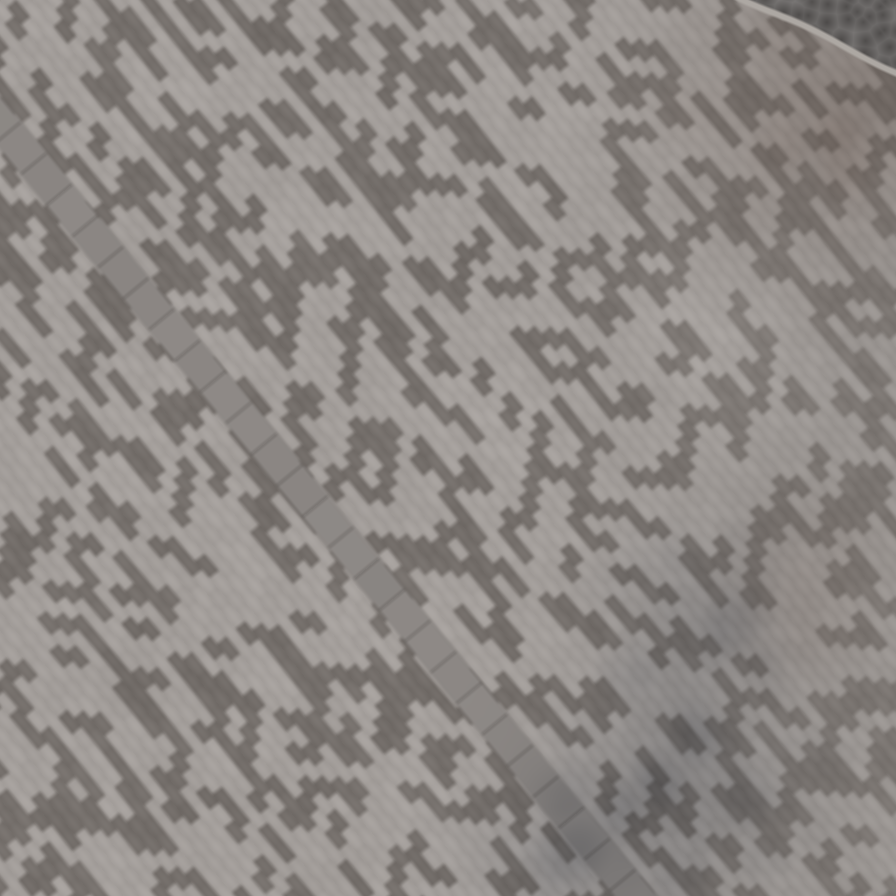
Give the GLSL for this texture, as a three.js fragment shader.

```glsl
// Aerial view of diagonal brick paving: a running bond with chains of dark bricks,
// crossed by a strip of square slabs, with soft stains and a kerbed rubble corner.
// Soft-edged cells are summed over a small neighbourhood; grime is cellular noise.

varying vec2 vUv;

const vec2 ALONG = vec2(0.635, -0.7725);   // direction of the brick rows
const vec2 ACROSS = vec2(0.7725, 0.635);
const vec2 BRICK = vec2(0.025, 0.0135);    // length and width
const float SOFTNESS = 0.0036;             // half width of blurred edges
const float SEED_SHARE = 0.215;            // bricks that start a dark chain

const vec3 LIGHT_BRICK = vec3(0.640, 0.620, 0.606);
const vec3 DARK_BRICK = vec3(0.452, 0.430, 0.414);
const vec3 SLAB = vec3(0.548, 0.530, 0.518);
const vec3 KERB = vec3(0.68, 0.66, 0.64);
const vec3 RUBBLE = vec3(0.41, 0.40, 0.395);
const vec3 BROWN_TINT = vec3(0.86, 0.82, 0.80);
const vec3 BLUE_TINT = vec3(0.76, 0.775, 0.80);

const float STRIP_POS = 0.548;
const float STRIP_HALF = 0.0185;
const float SLAB_PITCH = 0.0450;
const vec2 KERB_NORMAL = vec2(0.432, 0.902);
const float KERB_POS = 1.262;

float hash(vec2 p) {
  p = fract(p * vec2(0.1031, 0.1137));
  p += dot(p, p.yx + 33.33);
  return fract((p.x + p.y) * p.x * 57.3);
}

// Distance to the nearest scattered point, in cells
float cellular(vec2 p) {
  vec2 base = floor(p);
  float nearest = 2.0;
  for (int j = -1; j <= 1; j++) {
    for (int i = -1; i <= 1; i++) {
      vec2 cell = base + vec2(float(i), float(j));
      vec2 point = cell + vec2(hash(cell + 71.0), hash(cell + 137.0));
      nearest = min(nearest, distance(p, point));
    }
  }
  return nearest;
}

float layeredSines(vec2 p) {
  float sum = 0.0;
  float gain = 0.5;
  for (int i = 0; i < 4; i++) {
    sum += gain * sin(p.x + 1.3 * sin(p.y)) * sin(p.y * 1.1 + 0.8);
    p = mat2(1.4, 1.2, -1.2, 1.4) * p + 2.1;
    gain *= 0.6;
  }
  return sum;
}

// 1 if the brick is a seed, or a neighbouring seed extends onto it
float isDark(vec2 brick) {
  float dark = step(hash(brick + 200.0), SEED_SHARE);
  for (int k = 0; k < 3; k++) {
    vec2 link = k == 0 ? vec2(1.0, 0.0) : vec2(1.0 - float(k), 1.0);
    vec2 source = brick - link + 200.0;
    float chosen = floor(3.0 * hash(source + 311.0));
    float extends = step(abs(chosen - float(k)), 0.5);
    dark = max(dark, extends * step(hash(source), SEED_SHARE));
  }
  return dark;
}

// Blurred unit interval; adjacent ones add up to one
float softCell(float x, float blur) {
  return smoothstep(-blur, blur, x + 0.5) - smoothstep(-blur, blur, x - 0.5);
}

// x: share of dark brick, y: tone variation
vec2 paving(vec2 rowPos) {
  vec2 q = rowPos / BRICK;
  vec2 blur = SOFTNESS / BRICK;
  vec2 total = vec2(0.0);
  for (int j = -1; j <= 1; j++) {
    float row = floor(q.y) + float(j);
    float skewed = q.x - 0.5 * row;
    float rowCover = softCell(q.y - row - 0.5, blur.y);
    for (int i = -1; i <= 1; i++) {
      vec2 brick = vec2(floor(skewed) + float(i), row);
      float cover = rowCover * softCell(skewed - brick.x - 0.5, blur.x);
      total += cover * vec2(isDark(brick), hash(brick + 457.0) - 0.5);
    }
  }
  float rowLine = cos(6.2832 * (q.y - 0.5));
  float headLine = cos(6.2832 * (q.x - 0.5 * floor(q.y) - 0.5));
  total.y += 0.5 * rowLine + 0.22 * headLine;
  return total;
}

float stain(vec2 p, vec2 centre, float radius) {
  vec2 d = (p - centre) / radius;
  return exp(-dot(d, d));
}

void main() {
  vec2 p = vUv;
  vec2 rowPos = vec2(dot(p, ALONG), dot(p, ACROSS));
  float mottle = layeredSines(p * 13.0);
  float grime = smoothstep(0.55, 0.05, cellular(p * 11.0 + 0.06 * mottle));

  // Bricks, with weaker contrast towards the worn right side
  float worn = smoothstep(0.55, 1.0, p.x);
  vec2 warped = rowPos + 0.0012 * vec2(sin(rowPos.y * 37.0), sin(rowPos.x * 19.0));
  vec2 bricks = paving(warped);
  vec3 color = mix(LIGHT_BRICK * (1.0 - 0.06 * worn), DARK_BRICK, bricks.x * (1.0 - 0.18 * worn));
  color += 0.024 * bricks.y + 0.012 * mottle;

  // Slab strip with thin cross joints
  float fromStrip = abs(rowPos.y - STRIP_POS);
  float joint = abs(fract(rowPos.x / SLAB_PITCH) - 0.5) * SLAB_PITCH;
  float seam = 1.0 - smoothstep(0.0006, 0.0042, joint);
  float rim = 1.0 - smoothstep(0.0, 0.004, abs(fromStrip - STRIP_HALF));
  vec3 slab = SLAB - 0.055 * seam + 0.02 * (hash(vec2(floor(rowPos.x / SLAB_PITCH + 0.5) + 90.0, 5.0)) - 0.5);
  color = mix(slab, color, smoothstep(-SOFTNESS, SOFTNESS, fromStrip - STRIP_HALF)) - 0.022 * rim;

  // Stains: bluish at the lower right, brownish at the upper right
  vec2 s = p + 0.025 * vec2(mottle, layeredSines(p.yx * 17.0));
  float blue = stain(s, vec2(0.76, 0.13), 0.12) + 0.7 * stain(s, vec2(0.78, 0.31), 0.09)
    + 0.7 * stain(s, vec2(0.64, 0.02), 0.10);
  float brown = stain(s, vec2(0.94, 0.89), 0.15) + 0.5 * stain(s, vec2(0.90, 0.34), 0.08);
  color *= mix(vec3(1.0), BLUE_TINT, min(blue, 1.0) * (0.6 + 0.4 * grime));
  color *= mix(vec3(1.0), BROWN_TINT, min(brown, 1.0) * (0.7 + 0.3 * grime));
  color += 0.035 * stain(s, vec2(0.81, 0.61), 0.08);

  // Rubble corner behind a pale kerb
  float fromKerb = dot(p, KERB_NORMAL) - KERB_POS + 0.002 * sin(p.x * 40.0);
  vec3 rubble = RUBBLE + 0.16 * (cellular(p * 60.0) - 0.5) + 0.06 * mottle;
  color = mix(color, rubble, smoothstep(-0.003, 0.003, fromKerb));
  color = mix(KERB, color, smoothstep(0.0015, 0.0055, abs(fromKerb)));

  gl_FragColor = vec4(color, 1.0);
}
```
